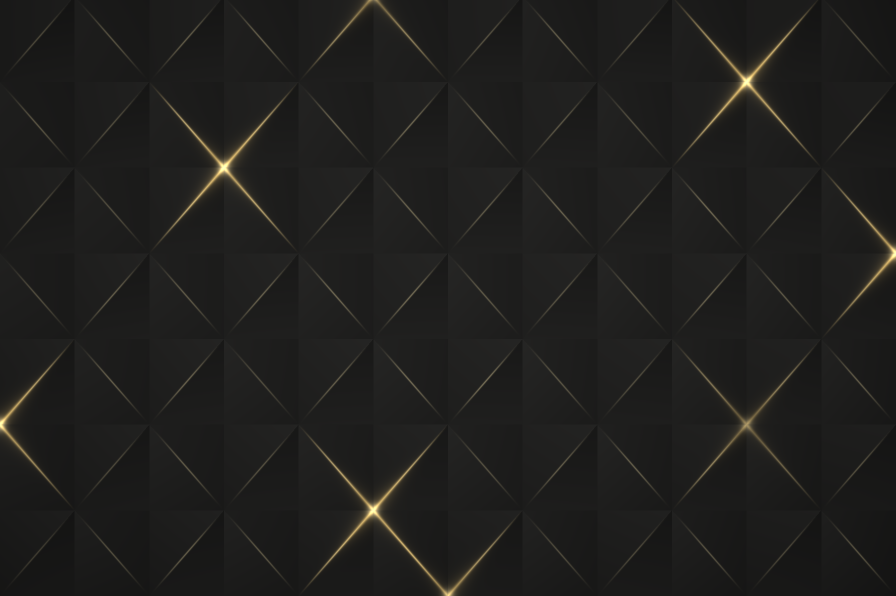
Give the GLSL for this background, as a Shadertoy shader.

```glsl
const vec2 GRID = vec2(12.0, 6.957);
const vec3 GOLD = vec3(0.86, 0.70, 0.36);
const vec3 PALE_GOLD = vec3(1.0, 0.92, 0.68);

float hash(vec2 p) {
    return fract(sin(dot(p, vec2(41.3, 289.1))) * 4758.5);
}

// Four tapered rays along the diagonals through a grid vertex
vec3 sparkle(vec2 p, vec2 vertex, float strength) {
    vec2 q = p - vertex;
    vec2 a = abs(q);
    float along = 0.5 * (a.x + a.y);
    float across = abs(a.x - a.y) * 0.707;
    float taper = max(1.0 - along, 0.0);
    float glowSide = q.x * q.y > 0.0 ? 1.0 : 0.6;
    float core = exp(-pow(across / (0.009 + 0.014 * taper), 2.0)) * pow(taper, 0.8);
    float glow = exp(-across / (0.01 + 0.065 * taper)) * taper * taper * glowSide;
    float heart = exp(-dot(q, q) / 0.006);
    return strength * (GOLD * (0.5 * core + 0.48 * glow) + PALE_GOLD * 0.5 * heart);
}

// Two shaded triangles per cell, split by alternating diagonals
vec3 facets(vec2 p) {
    vec2 cell = floor(p);
    vec2 f = p - cell;
    bool rising = mod(cell.x + cell.y, 2.0) < 0.5;
    float side = rising ? f.y - f.x : f.x + f.y - 1.0;
    float shade;
    if (rising) {
        shade = side > 0.0 ? mix(0.112, 0.134, 0.5 * (f.x + f.y))
                           : mix(0.117, 0.090, f.y);
    } else {
        shade = side > 0.0 ? mix(0.122, 0.104, f.x)
                           : mix(0.104, 0.138, 0.5 * (f.y + 1.0 - f.x));
    }

    // Hairline of gold that fades toward both ends of the diagonal
    float t = rising ? 0.5 * (f.x + f.y) : 0.5 * (f.x + 1.0 - f.y);
    float fade = pow(sin(3.14159 * clamp(t, 0.0, 1.0)), 2.0);
    float line = exp(-pow(side * 0.707 / 0.010, 2.0)) * fade;
    return shade * vec3(1.0, 0.995, 0.965)
         + vec3(0.34, 0.31, 0.22) * line * mix(0.6, 1.0, hash(cell));
}

vec3 scene(vec2 uv) {
    vec2 p = uv * GRID;
    vec2 centered = uv - vec2(0.5, 0.54);
    vec3 col = facets(p) * (1.08 - 0.62 * dot(centered, centered));

    // Widening zigzag of sparkles down the upper rows
    for (float k = 0.0; k < 4.0; k++) {
        float swing = mod(k, 2.0) < 0.5 ? -1.0 : 1.0;
        col += sparkle(p, vec2(7.0 + swing * (2.0 + k), 7.0 - k), min(1.0, 0.55 + 0.45 * k));
    }
    // Shallow V of sparkles across the lower rows, plus one at the base
    for (float m = 0.0; m < 3.0; m++) {
        col += sparkle(p, vec2(5.0 * m, 1.0 + abs(m - 1.0)), m > 1.5 ? 0.45 : 0.95);
    }
    col += sparkle(p, vec2(6.0, 0.0), 0.7);
    return min(col, vec3(1.0));
}

void mainImage(out vec4 fragColor, in vec2 fragCoord) {
    // Four samples per pixel smooth every edge
    vec3 sum = vec3(0.0);
    for (int i = 0; i < 4; i++) {
        vec2 offset = vec2(i % 2, i / 2) * 0.5 - 0.25;
        sum += scene((fragCoord + offset) / iResolution.xy);
    }
    fragColor = vec4(sum * 0.25, 1.0);
}
```
